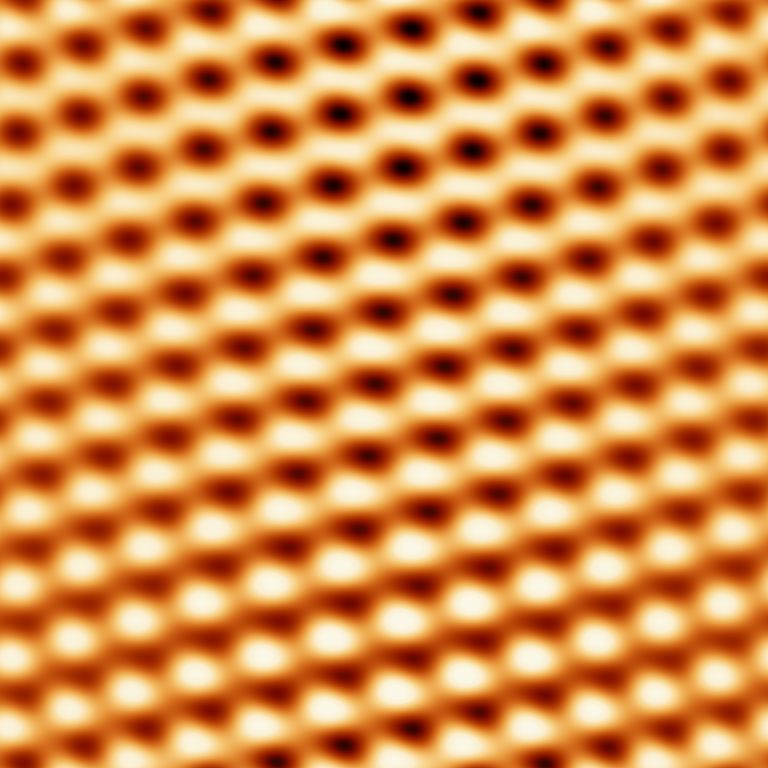
Give the GLSL for this pattern, as a WebGL 2 fragment shader.

```glsl
#version 300 es
precision highp float;
// A skewed lattice of dark pits and pale bumps, made by three interfering waves.

uniform vec2 u_resolution;
out vec4 outColor;

const float TAU = 6.2831853;

// Heat ramp, from the deepest pit to the highest bump
const vec3 RAMP[8] = vec3[8](
  vec3(0.06, 0.00, 0.00), vec3(0.49, 0.05, 0.00),
  vec3(0.67, 0.21, 0.00), vec3(0.82, 0.41, 0.10),
  vec3(0.92, 0.63, 0.27), vec3(0.97, 0.81, 0.51),
  vec3(0.98, 0.93, 0.80), vec3(0.98, 0.97, 0.90));

vec3 heatRamp(float level) {
  vec3 color = RAMP[0];
  for (int i = 1; i < 8; i++) {
    color = mix(color, RAMP[i], clamp(level - float(i - 1), 0.0, 1.0));
  }
  return color;
}

// Phase of a wave with whole cycles per canvas, bent by one slow sine across
float bentPhase(vec2 p, vec2 cycles, float bend, float offset) {
  return TAU * (dot(p, cycles) + bend * sin(TAU * p.x) + offset);
}

// Phase lag of the diagonal wave: pits dominate above, bumps below
float diagonalLag(vec2 p) {
  return 1.88 + 1.0 * sin(TAU * p.y) + 0.43 * sin(2.0 * TAU * p.y)
       - 0.15 * cos(TAU * p.x);
}

// Contrast fades gently toward the left and right edges
float contrast(float x) {
  return 0.99 + 0.13 * cos(TAU * (x - 0.54));
}

float latticeHeight(vec2 p) {
  float rowShift = 0.53 - 0.02 * cos(TAU * p.y);
  float column = bentPhase(p, vec2(12.0, 1.0), 0.12, 0.0);
  float row = bentPhase(p, vec2(3.0, 11.0), 0.045, rowShift);
  float diagonal = row - column + diagonalLag(p);

  // The column wave weakens at mid height, leaving an even checker
  float columnStrength = 0.52 + 0.19 * cos(TAU * p.y);
  return columnStrength * cos(column) + 1.85 * cos(row) + 0.97 * cos(diagonal);
}

void main() {
  // Canvas units, with y running downward from the top edge
  vec2 p = gl_FragCoord.xy / u_resolution;
  p.y = 1.0 - p.y;

  float level = 3.75 + contrast(p.x) * latticeHeight(p);
  outColor = vec4(heatRamp(level), 1.0);
}
```
